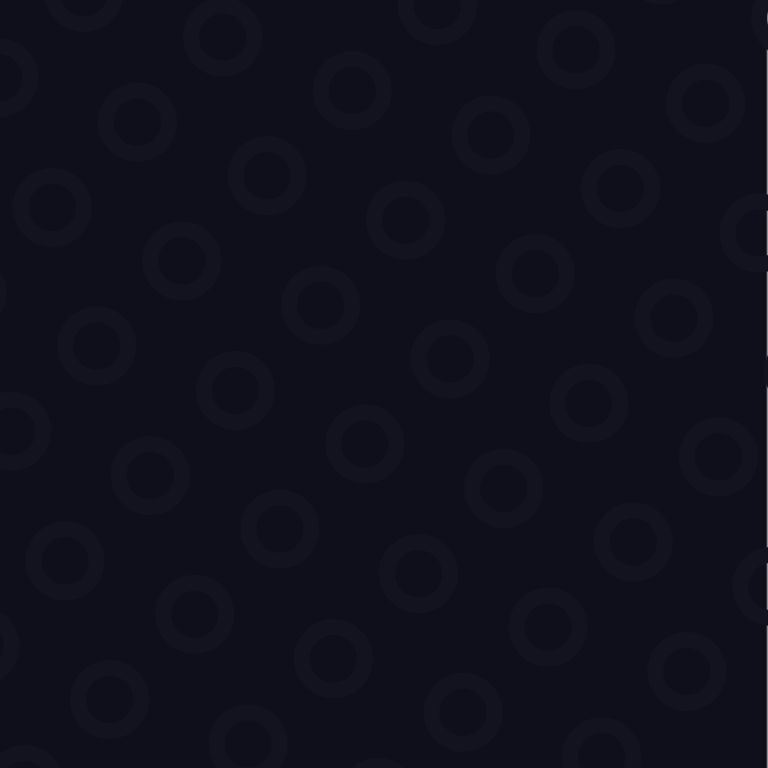
Give the GLSL for this pattern, as a Shadertoy shader.

```glsl
// Faint rings in staggered diagonal rows on a near-black blue ground.

const vec3 GROUND_COLOR = vec3(0.056, 0.058, 0.101);
const vec3 RING_COLOR = vec3(0.073, 0.076, 0.124);
const vec3 EDGE_COLOR = vec3(0.55, 0.55, 0.57);

const vec2 ANCHOR = vec2(0.4753, 0.4219); // centre of one ring
const float ROW_PITCH = 0.1686;           // distance between diagonal rows
const float RING_PITCH = 0.1568;          // distance between rings in a row
const float ROW_STAGGER = 0.0867;         // shift of every other row
const float RING_RADIUS = 0.0411;         // to the middle of the stroke
const float RING_HALF_WIDTH = 0.0102;
const float EDGE_WIDTH = 0.0017;          // pale sliver on the right border

// Turns the plane so that rows run along y.
vec2 toDiagonal(vec2 p) {
    return vec2(p.x - p.y, p.x + p.y) * inversesqrt(2.0);
}

// Signed distance to the nearest ring of the staggered lattice.
float ringDistance(vec2 p) {
    vec2 q = toDiagonal(p - ANCHOR);
    float row = floor(q.x / ROW_PITCH + 0.5);
    q.x -= row * ROW_PITCH;
    q.y -= mod(row, 2.0) * ROW_STAGGER;
    q.y -= RING_PITCH * floor(q.y / RING_PITCH + 0.5);
    return abs(length(q) - RING_RADIUS) - RING_HALF_WIDTH;
}

// Antialiased coverage of the inside of a distance field.
float coverage(float d, float pixel) {
    return 1.0 - smoothstep(-0.7 * pixel, 0.7 * pixel, d);
}

void mainImage(out vec4 fragColor, in vec2 fragCoord) {
    float pixel = 1.0 / iResolution.y;
    vec2 p = fragCoord * pixel;

    // Ground with its pale right border
    float fromRight = iResolution.x * pixel - p.x;
    vec3 color = mix(GROUND_COLOR, EDGE_COLOR, coverage(fromRight - EDGE_WIDTH, pixel));

    // Rings on top
    color = mix(color, RING_COLOR, coverage(ringDistance(p), pixel));
    fragColor = vec4(color, 1.0);
}
```
